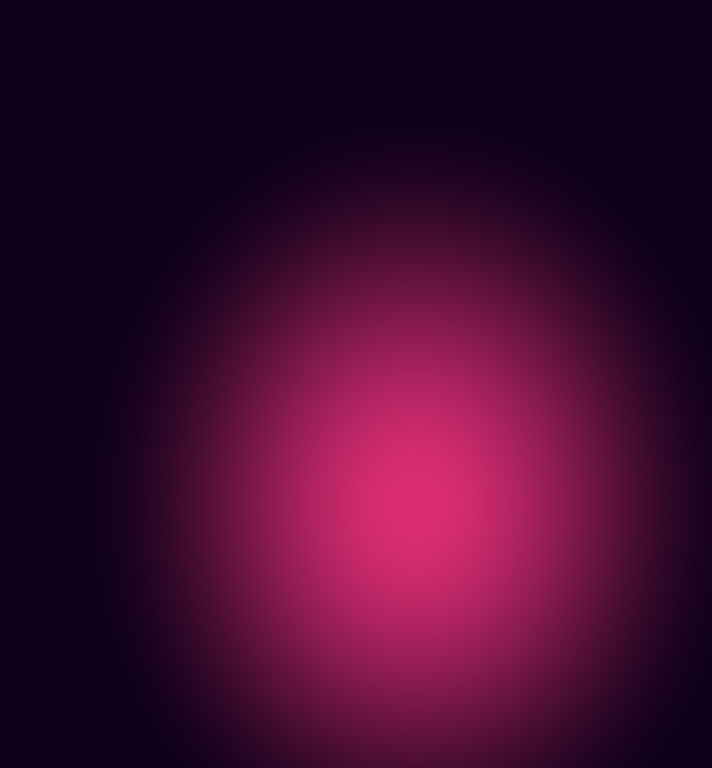
This background is drawn by a WebGL 1 fragment shader. Its source:

```glsl
precision highp float;
// A soft magenta glow on a near-black violet ground.
// One elliptical distance, eased with a smoothstep falloff,
// blends the ground colour into the glow colour.

uniform vec2 u_resolution;

// Positions and radii are fractions of the canvas width and height.
const vec2 GLOW_CENTER = vec2(0.583, 0.342);
const vec2 GLOW_RADIUS = vec2(0.477, 0.527);
const vec3 GROUND_COLOR = vec3(0.059, 0.000, 0.098);
const vec3 GLOW_COLOR = vec3(0.863, 0.178, 0.455);

// 1 at the centre of the ellipse, easing to 0 at its rim.
float ellipseGlow(vec2 point, vec2 center, vec2 radius) {
  float distanceToCenter = length((point - center) / radius);
  return 1.0 - smoothstep(0.0, 1.0, distanceToCenter);
}

void main() {
  vec2 uv = gl_FragCoord.xy / u_resolution;
  float glow = ellipseGlow(uv, GLOW_CENTER, GLOW_RADIUS);
  gl_FragColor = vec4(mix(GROUND_COLOR, GLOW_COLOR, glow), 1.0);
}
```
